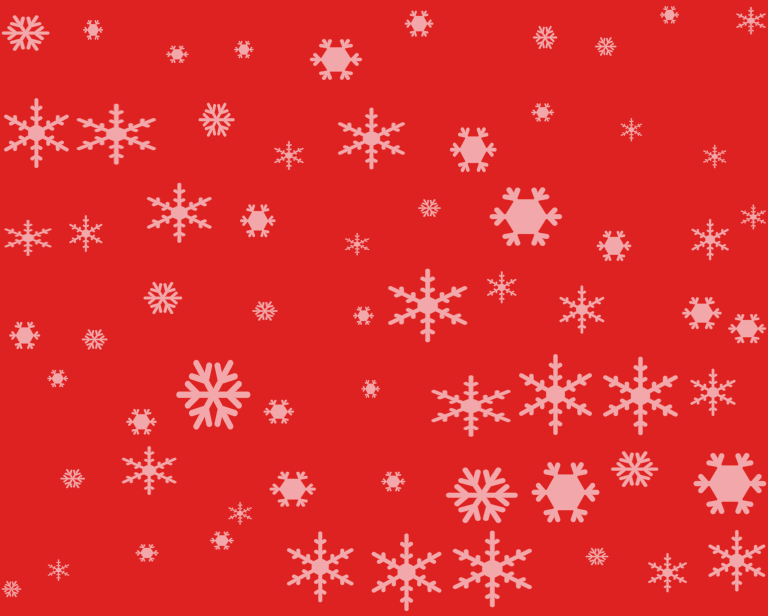
A Shadertoy shader for this pattern:

```glsl
// Pale pink snowflakes of three kinds scattered over a flat red ground.
#define GROUND vec3(0.87, 0.13, 0.13)
#define FLAKE vec3(0.95, 0.66, 0.665)
#define GRID vec2(9.0, 7.0)
#define MIN_RADIUS 0.016
#define MAX_RADIUS 0.066
#define STAR_SHARE 0.42
#define PLATE_SHARE 0.35
#define MARGIN 0.003
#define SEED 3.7

float hash(vec2 p) {
    return fract(sin(dot(p + SEED, vec2(127.1, 311.7))) * 43758.5453);
}

// Distance to the line from a to b
float segment(vec2 p, vec2 a, vec2 b) {
    vec2 pa = p - a, ba = b - a;
    return length(pa - ba * clamp(dot(pa, ba) / dot(ba, ba), 0.0, 1.0));
}

// Fold the plane into one half arm lying along +x
vec2 foldSixfold(vec2 p) {
    const float sector = 1.0471976;
    float angle = mod(atan(p.y, p.x) + 0.5 * sector, sector) - 0.5 * sector;
    return length(p) * vec2(cos(angle), abs(sin(angle)));
}

// Hexagon with its corners on the arms, in folded space
float hexagon(vec2 p, float corner) {
    return dot(p, vec2(0.866, 0.5)) - 0.866 * corner;
}

// Slender star: small core, two pairs of short barbs
float starFlake(vec2 p) {
    p = foldSixfold(p.yx);
    float lines = segment(p, vec2(0.0), vec2(0.945, 0.0));
    lines = min(lines, segment(p, vec2(0.37, 0.0), vec2(0.43, 0.11)));
    lines = min(lines, segment(p, vec2(0.66, 0.0), vec2(0.73, 0.11)));
    return min(lines - 0.053, hexagon(p, 0.26));
}

// Broad plate: large core, short forked arms
float plateFlake(vec2 p) {
    p = foldSixfold(p);
    float lines = segment(p, vec2(0.0), vec2(0.925, 0.0));
    lines = min(lines, segment(p, vec2(0.63, 0.0), vec2(0.80, 0.20)));
    return min(lines - 0.075, hexagon(p, 0.6));
}

// Open flake: no core, long forks
float forkedFlake(vec2 p) {
    p = foldSixfold(p);
    float lines = segment(p, vec2(0.0), vec2(0.92, 0.0));
    lines = min(lines, segment(p, vec2(0.40, 0.0), vec2(0.69, 0.27)));
    return lines - 0.08;
}

void mainImage(out vec4 fragColor, in vec2 fragCoord) {
    vec2 uv = fragCoord / iResolution.y;
    vec2 canvas = vec2(iResolution.x / iResolution.y, 1.0);
    vec2 cellSize = canvas / GRID;

    // Each row of cells slides sideways by its own amount
    float row = floor(uv.y / cellSize.y);
    vec2 slide = vec2(hash(vec2(row, 91.0)), 0.0);
    vec2 cell = floor(uv / cellSize + slide);

    // Part of the cell that lies on the canvas
    vec2 low = max((cell - slide) * cellSize, vec2(0.0)) + MARGIN;
    vec2 high = min((cell + 1.0 - slide) * cellSize, canvas) - MARGIN;
    vec2 room = 0.5 * (high - low);

    // Kind, size and sideways stretch of this flake
    float kind = hash(cell + 11.3);
    bool isStar = kind < STAR_SHARE;
    bool isPlate = kind < STAR_SHARE + PLATE_SHARE;
    float sizePick = pow(hash(cell + 23.9), isStar ? 1.0 : 2.3);
    float radius = mix(MIN_RADIUS, MAX_RADIUS, sizePick);
    float stretchPick = hash(cell + 37.1);
    float stretch = isStar ? mix(1.03, 1.5, stretchPick * stretchPick)
                           : mix(0.87, 1.2, stretchPick);
    vec2 extent = isStar ? vec2(0.9 * stretch, 1.0) : vec2(stretch, 0.93);

    // Shrink to fit, then place at random in the space left
    radius = min(radius, min(room.x / extent.x, room.y / extent.y));
    vec2 jitter = 2.0 * vec2(hash(cell + 53.7), hash(cell + 71.3)) - 1.0;
    vec2 center = 0.5 * (low + high) + jitter * max(room - radius * extent, 0.0);

    float cover = 0.0;
    if (radius > 0.85 * MIN_RADIUS) {
        vec2 p = (uv - center) / (radius * vec2(stretch, 1.0));
        float dist = isStar ? starFlake(p) : isPlate ? plateFlake(p) : forkedFlake(p);
        float soft = 0.8 / iResolution.y;
        cover = 1.0 - smoothstep(-soft, soft, dist * radius);
    }
    fragColor = vec4(mix(GROUND, FLAKE, cover), 1.0);
}
```
